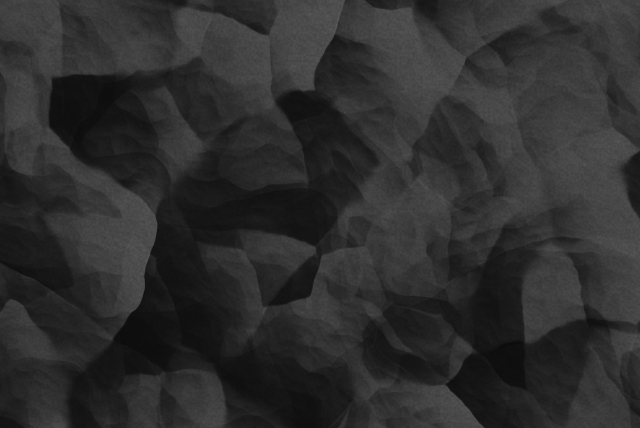
Reproduce this texture procedurally as a WebGL 2 fragment shader.

```glsl
#version 300 es
precision highp float;

#define MID_TONE 0.181
#define TONE_RANGE 0.138
#define CONTRAST 0.80
#define FACET_SIZE 0.31
#define CRINKLE 0.30
#define GRAIN 0.13
#define CREASE_WIDTH 0.0035
#define CREASE_LIGHT 0.035
#define LIGHT_DIR vec2(0.55, 0.83)

uniform vec2 u_resolution;
out vec4 fragColor;

vec2 hash2(vec2 p) {
    vec3 q = fract(p.xyx * vec3(0.1031, 0.1030, 0.0973));
    q += dot(q, q.yzx + 33.33);
    return fract((q.xx + q.yz) * q.zy);
}

vec2 randomDir(vec2 cell) {
    float a = 6.2832 * hash2(cell + 57.0).x;
    return vec2(cos(a), sin(a));
}

float gradientNoise(vec2 p) {
    vec2 i = floor(p), f = fract(p);
    vec2 u = f * f * f * (f * (f * 6.0 - 15.0) + 10.0);
    vec2 e = vec2(1.0, 0.0);
    float a = dot(randomDir(i), f);
    float b = dot(randomDir(i + e.xy), f - e.xy);
    float c = dot(randomDir(i + e.yx), f - e.yx);
    float d = dot(randomDir(i + e.xx), f - e.xx);
    return mix(mix(a, b, u.x), mix(c, d, u.x), u.y);
}

vec2 warp(vec2 p) {
    return vec2(gradientNoise(p + 13.7), gradientNoise(p + 71.3));
}

mat2 rotation(float a) {
    return mat2(cos(a), sin(a), -sin(a), cos(a));
}

// Bent paper facets: x is the slope toward the light, y the distance to a fold.
vec2 facets(vec2 p, float sharpness) {
    vec2 base = floor(p), nearest = vec2(0.0), second = vec2(1.0), sum = vec2(0.0);
    float best = 8.0, next = 8.0;
    for (int y = -1; y <= 1; y++) {
        for (int x = -1; x <= 1; x++) {
            vec2 cell = base + vec2(x, y);
            vec2 site = cell + 0.08 + 0.84 * hash2(cell);
            vec2 d = p - site, r = hash2(cell + 19.0);
            float dist = dot(d, d);
            float tilt = 2.0 * hash2(cell + 37.0).x - 1.0;
            float slope = dot(d, LIGHT_DIR + 2.6 * (r - 0.5)) + 0.85 * tilt;
            // Soft minimum, rescaled whenever a nearer site turns up.
            float low = min(best, dist);
            sum = sum * exp(-sharpness * (best - low))
                + vec2(slope, 1.0) * exp(-sharpness * (dist - low));
            if (dist < best) {
                next = best; second = nearest;
                best = dist; nearest = site;
            } else if (dist < next) {
                next = dist; second = site;
            }
        }
    }
    float border = 0.5 * (next - best) / max(length(second - nearest), 0.05);
    return vec2(sum.x / sum.y, border);
}

// Height of small curved wrinkles with sharp ridges.
float wrinkles(vec2 p) {
    float height = 0.0, weight = 1.0, freq = 2.7;
    for (int i = 0; i < 4; i++) {
        height += weight * abs(gradientNoise(p * freq + 9.1 * float(i))) / freq;
        weight *= 0.72;
        freq *= 2.1;
        p = rotation(0.7) * p;
    }
    return height;
}

float creaseLine(float border, float size) {
    return 1.0 - smoothstep(0.2 * CREASE_WIDTH, CREASE_WIDTH, border * size);
}

void main() {
    vec2 p = gl_FragCoord.xy / u_resolution.y;
    vec2 q = p + 0.075 * warp(p * 3.1) + 0.014 * warp(p * 13.0) + 0.003 * warp(p * 45.0);

    // Folds vary from rolling bends to hard creases.
    float hard = smoothstep(-0.3, 0.25, gradientNoise(p * 4.3 + 5.0));
    float busy = smoothstep(-0.2, 0.35, gradientNoise(p * 2.6 + 31.0));
    float sharpness = mix(14.0, 150.0, hard);

    float midSize = FACET_SIZE * 0.56, smallSize = FACET_SIZE * 0.27;
    vec2 large = facets(rotation(0.75) * q * vec2(1.0, 0.9) / FACET_SIZE + 40.0, sharpness);
    vec2 mid = facets(rotation(-0.3) * q * vec2(1.25, 0.75) / midSize + 80.0, sharpness * 0.6);
    vec2 small = facets(rotation(1.2) * q / smallSize + 120.0, 35.0);

    // Light caught by every scale of folding.
    float shade = 1.0 * large.x + 0.62 * mid.x + 0.34 * busy * small.x;
    float stepSize = 0.004;
    shade += CRINKLE * (wrinkles(q + stepSize * LIGHT_DIR) - wrinkles(q)) / stepSize;
    shade += 0.8 * gradientNoise(p * 1.6 + 3.0) + 0.3 * (p.x - 0.75);

    float tone = CONTRAST * shade;
    float value = MID_TONE + TONE_RANGE * tone / sqrt(1.0 + tone * tone);

    // Worn thin lines along parts of the folds.
    float wear = gradientNoise(p * 8.0 + 17.0);
    float lines = creaseLine(large.y, FACET_SIZE) * hard + 0.7 * creaseLine(mid.y, midSize) * busy;
    value += CREASE_LIGHT * lines * clamp(2.5 * wear + 0.25, -0.8, 1.0);

    // Fine fibres and a slanted pressed tooth.
    vec2 tooth = rotation(0.45) * p;
    float grain = gradientNoise(p * 165.0) + 0.6 * gradientNoise(tooth * vec2(50.0, 110.0) + 7.0);
    value *= 1.0 + GRAIN * grain;

    fragColor = vec4(vec3(clamp(value, 0.03, 0.36)), 1.0);
}
```
